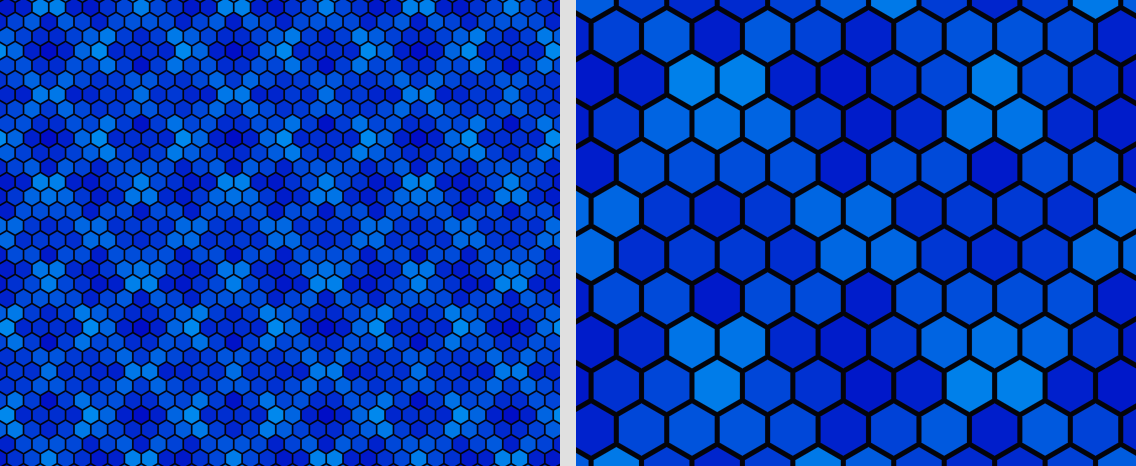
Left: the whole. Right: its middle third, enlarged.
Give the GLSL for this pattern, as a Shadertoy shader.

```glsl
// Honeycomb of pointy-top blue hexagons with dark joints, shaded by interfering standing waves.

const float ROWS = 32.0;                         // hexagon rows over the canvas height
const vec2  WAVE_ORIGIN = vec2(0.3031, 0.7969);  // cell on the waves' mirror axes, in canvas heights
const vec2  WAVE_PERIOD = vec2(11.0, 38.0);      // base wave period in columns and rows
const float JOINT = 0.1;                         // joint width in cell widths
const float MEAN_LEVEL = 0.43;
const float CONTRAST = 1.25;
const vec3  JOINT_COLOR = vec3(0.015, 0.015, 0.04);
const vec3  DEEP_BLUE = vec3(0.0, 0.05, 0.775);
const vec3  BRIGHT_BLUE = vec3(0.0, 0.55, 0.935);

const float TAU = 6.2831853;
const float SQRT3 = 1.7320508;

// Each wave: cycles across, cycles down, amplitude
const int WAVE_COUNT = 7;
const vec3 WAVES[WAVE_COUNT] = vec3[](
    vec3(2.0, 6.0, 0.30),
    vec3(4.0, 12.0, 0.15),
    vec3(8.0, 0.0, -0.095),
    vec3(5.0, 1.0, 0.067),
    vec3(2.0, 2.0, -0.08),
    vec3(1.0, 5.0, -0.055),
    vec3(0.0, 14.0, -0.03)
);

// Offset from the nearest hexagon centre; cells are one unit wide
vec2 hexLocal(vec2 p) {
    vec2 pitch = vec2(1.0, SQRT3);
    vec2 a = mod(p + 0.5 * pitch, pitch) - 0.5 * pitch;
    vec2 b = mod(p, pitch) - 0.5 * pitch;
    return dot(a, a) < dot(b, b) ? a : b;
}

// Distance from a point inside a unit-wide hexagon to its nearest side
float hexEdgeDistance(vec2 local) {
    vec2 d = abs(local);
    return 0.5 - max(d.x, dot(d, vec2(0.5, 0.5 * SQRT3)));
}

// Brightness of a cell from the sum of standing waves
float cellLevel(vec2 cell) {
    float sum = 0.0;
    for (int i = 0; i < WAVE_COUNT; i++) {
        vec2 phase = TAU * WAVES[i].xy * cell / WAVE_PERIOD;
        sum += WAVES[i].z * cos(phase.x) * cos(phase.y);
    }
    return clamp(MEAN_LEVEL + CONTRAST * sum, 0.0, 1.0);
}

void mainImage(out vec4 fragColor, in vec2 fragCoord) {
    float cellWidth = 2.0 / (SQRT3 * ROWS);
    vec2 p = (fragCoord / iResolution.y - WAVE_ORIGIN) / cellWidth;
    float pixel = 1.0 / (iResolution.y * cellWidth);

    // Column and row of the cell, counted from the wave origin
    vec2 local = hexLocal(p);
    vec2 cell = (p - local) / vec2(1.0, 0.5 * SQRT3);
    cell = round(cell * 2.0) * 0.5;

    // Flat cell colour inside smooth dark joints
    vec3 fill = mix(DEEP_BLUE, BRIGHT_BLUE, cellLevel(cell));
    float halfJoint = 0.5 * JOINT;
    float inside = smoothstep(halfJoint - 0.7 * pixel, halfJoint + 0.7 * pixel, hexEdgeDistance(local));
    fragColor = vec4(mix(JOINT_COLOR, fill, inside), 1.0);
}
```
